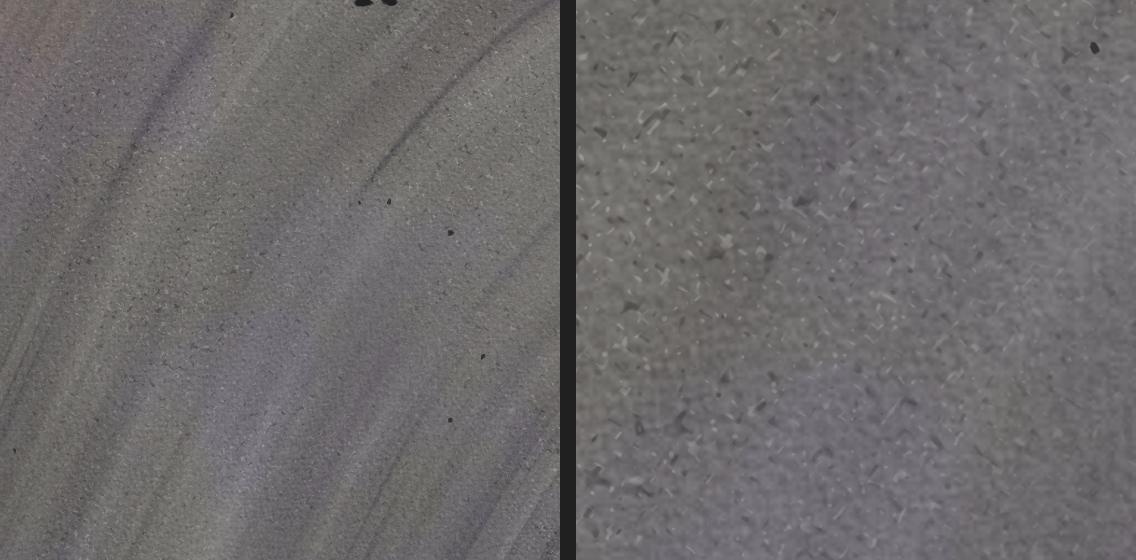
Left: the whole. Right: its middle third, enlarged.
Reproduce this texture procedurally as a WebGL 1 fragment shader.

```glsl
precision highp float;
uniform vec2 u_resolution;

float hash(vec2 p) {
  return fract(sin(dot(p, vec2(127.1, 311.7))) * 43758.5453);
}

float noise(vec2 p) {
  vec2 i = floor(p), f = fract(p);
  f = f * f * (3.0 - 2.0 * f);
  return mix(mix(hash(i), hash(i + vec2(1, 0)), f.x),
             mix(hash(i + vec2(0, 1)), hash(i + vec2(1, 1)), f.x), f.y);
}

// Layered noise, centred on zero
float fbm(vec2 p) {
  float sum = 0.0, amp = 0.5;
  for (int i = 0; i < 5; i++) {
    sum += amp * (noise(p) - 0.5);
    p = mat2(0.8, 0.6, -0.6, 0.8) * p * 2.03 + 17.3;
    amp *= 0.5;
  }
  return sum;
}

// Layered noise stretched along the strokes; x runs across them
float streaks(vec2 p) {
  float sum = 0.0, amp = 0.5;
  for (int i = 0; i < 4; i++) {
    sum += amp * (noise(p) - 0.5);
    p = p * vec2(2.1, 1.35) + 13.7;
    amp *= 0.62;
  }
  return sum;
}

// Coordinate across the sweeping strokes: its level lines fan out and curve
float acrossStroke(vec2 p) {
  return p.x - 0.4 * p.y - 0.05 * p.y * p.y - 0.25 * p.x * p.x * p.y
       + 0.025 * (noise(p * 2.2 + 5.0) - 0.5);
}

float band(float across, float centre, float width) {
  float d = (across - centre) / width;
  return exp(-d * d);
}

float blob(vec2 p, vec2 centre, vec2 size) {
  return 1.0 - smoothstep(0.75, 1.2, length((p - centre) / size));
}

void main() {
  vec2 uv = gl_FragCoord.xy / u_resolution;
  float across = acrossStroke(uv);
  float broad = fbm(uv * 3.0 + 4.0);

  // Bristle lines, fading out in the smoother middle
  float broadStreak = streaks(vec2(across * 11.0, uv.y * 1.4) + 9.0);
  float fineStreak = streaks(vec2(across * 60.0, uv.y * 2.2) + 30.0);
  float rough = smoothstep(0.05, 0.42, length(uv - vec2(0.53, 0.56)));
  rough *= 0.35 + 1.1 * noise(uv * 4.0 + 20.0);

  // Thin scratches only where the streak noise peaks
  float scratch = smoothstep(0.68, 0.88, noise(vec2(across * 95.0, uv.y * 3.0) + 60.0));
  scratch *= smoothstep(0.35, 0.75, noise(vec2(across * 8.0, uv.y * 3.0) + 90.0));

  // Dark dragged strokes and pale gaps between them
  float dark = band(across, -0.085, 0.02)
    + 0.6 * band(across, -0.045, 0.025) * smoothstep(0.65, 0.4, uv.y)
    + 0.5 * band(across, -0.19, 0.03)
    + 1.1 * band(across, 0.3, 0.007) * smoothstep(0.6, 0.72, uv.y)
    + 0.75 * band(across, 0.1, 0.035) * smoothstep(0.55, 0.42, uv.y)
    + 0.9 * band(across, 0.59, 0.014) * smoothstep(0.35, 0.5, uv.y)
    + 0.45 * band(across, 0.23, 0.04) * smoothstep(0.3, 0.5, uv.y)
    + 0.5 * band(across, 0.5, 0.02) * smoothstep(0.55, 0.3, uv.y)
    + 0.9 * band(across, 0.8, 0.03) * smoothstep(0.4, 0.15, uv.y);
  dark *= clamp(0.8 + 2.2 * fineStreak, 0.15, 1.3);
  float pale = band(across, 0.015, 0.03) * smoothstep(0.5, 0.15, uv.y)
    + 0.7 * band(across, 0.38, 0.08) * smoothstep(0.25, 0.0, uv.y)
    + 0.7 * band(across, 0.04, 0.06) * smoothstep(0.6, 0.9, uv.y);

  float tone = 0.004 + 0.07 * broad + 0.09 * broadStreak
    + 0.075 * rough * fineStreak - 0.035 * (0.3 + rough) * scratch
    - 0.072 * dark + 0.035 * pale;

  // Gritty surface lit from the upper left, with ragged glints and pits
  float gritty = 0.45 + 1.1 * noise(uv * 6.0 + 50.0);
  vec2 warped = uv + 0.003 * vec2(noise(uv * 130.0), noise(uv * 130.0 + 9.0));
  vec2 grit = mat2(0.8, 0.6, -0.6, 0.8) * warped * 190.0;
  float relief = noise(grit) - noise(grit + vec2(-0.1, 0.75));
  float grain = noise(uv * 380.0 + 40.0) - 0.5;
  float glint = smoothstep(0.76, 0.96, noise(grit * 1.35 + 70.0));
  float pit = smoothstep(0.78, 0.96, noise(grit * 0.95 + 130.0));
  tone += 0.055 * relief * (0.6 + 0.4 * gritty) + 0.06 * grain;
  tone += gritty * (0.085 * glint - 0.075 * pit);

  vec3 color = vec3(0.437, 0.427, 0.416) + tone;

  // Violet wash in the middle and along the dark strokes, rust in the upper corners
  vec2 wash = uv - vec2(0.455, 0.28);
  wash.x -= 0.3 * wash.y;
  float patchEdge = length(wash / vec2(0.085, 0.17)) + 0.8 * fbm(uv * 12.0);
  float violet = 0.85 * smoothstep(1.1, 0.8, patchEdge) + 0.5 * min(dark, 1.0)
    + 0.75 * smoothstep(0.02, 0.16, fbm(uv * 3.5 + 70.0));
  color += min(violet, 1.1) * vec3(0.0, -0.005, 0.03);
  float rust = smoothstep(0.5, 0.0, length(uv - vec2(0.0, 1.0)))
    + 0.8 * band(across, 0.27, 0.035) * smoothstep(0.7, 0.95, uv.y);
  color += rust * (0.7 + 2.0 * broadStreak) * vec3(0.016, -0.008, -0.016);

  // Rare tiny dark chips and a black smudge on the top edge
  vec2 bent = uv + 0.015 * vec2(fbm(uv * 60.0), fbm(uv * 60.0 + 8.0));
  vec2 cell = floor(bent * 18.0);
  float chip = step(hash(cell + 11.0), 0.025)
    * blob(fract(bent * 18.0), vec2(0.5), vec2(0.06, 0.09));
  float smudge = max(blob(bent, vec2(0.65, 0.996), vec2(0.016, 0.01)),
                     blob(bent, vec2(0.697, 1.0), vec2(0.014, 0.008)));
  color = mix(color, vec3(0.13, 0.13, 0.14), max(0.75 * chip, smudge));

  gl_FragColor = vec4(clamp(color, 0.0, 1.0), 1.0);
}
```
